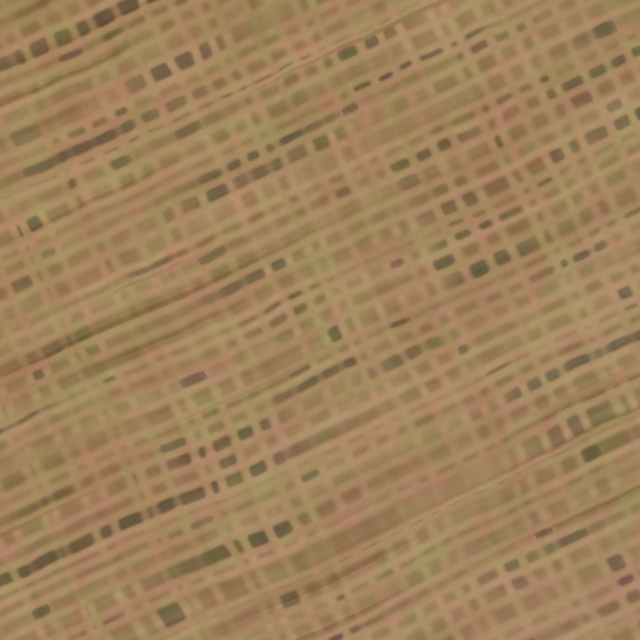
A Shadertoy shader for this texture:

```glsl
float hash(vec2 p) {
    p = fract(p * vec2(0.1031, 0.1137) + 0.37);
    p += dot(p, p.yx + 33.33);
    return fract((p.x + p.y) * p.x * 7.31);
}

float noise(vec2 p) {
    vec2 i = floor(p), f = fract(p);
    f = f * f * (3.0 - 2.0 * f);
    return mix(mix(hash(i), hash(i + vec2(1, 0)), f.x),
               mix(hash(i + vec2(0, 1)), hash(i + vec2(1, 1)), f.x), f.y);
}

float threadCentre(float i, float seed) {
    return i + 0.5 + 0.65 * (hash(vec2(i, seed)) - 0.5);
}

// Distance to the nearest thread centre, and the index of the gap
vec2 gapBetweenThreads(float x, float seed) {
    float i = floor(x);
    if (x < threadCentre(i, seed)) i -= 1.0;
    float below = x - threadCentre(i, seed);
    float above = threadCentre(i + 1.0, seed) - x;
    return vec2(min(below, above), i);
}

void mainImage(out vec4 fragColor, in vec2 fragCoord) {
    vec2 uv = fragCoord / min(iResolution.x, iResolution.y);

    // Weave axes: x runs along the rows, y across them
    float angle = radians(25.0);
    vec2 p = mat2(cos(angle), -sin(angle), sin(angle), cos(angle)) * uv + 4.0;
    vec2 warp = vec2(noise(p * 5.0), noise(p * 4.0 + 31.0)) - 0.5;
    warp += 0.3 * (vec2(noise(p * 24.0 + 7.0), noise(p * 24.0 + 57.0)) - 0.5);
    p += warp * vec2(0.022, 0.014);

    // Gaps between the threads, some rows running over several columns
    vec2 row = gapBetweenThreads(p.y * 37.0, 3.0);
    vec2 column = gapBetweenThreads(p.x * 27.0, 11.0);
    vec2 cell = vec2(column.y, row.y);
    float rowGap = smoothstep(0.04, 0.42, row.x);
    float columnGap = smoothstep(0.03, 0.34, column.x);
    float merged = smoothstep(0.45, 0.8, noise(vec2(p.x * 9.0, row.y * 3.7)));
    float gap = rowGap * mix(columnGap, 1.0, 0.75 * merged);

    // Gap darkness: soft everywhere, deep in scattered streaks
    float streak = noise(vec2(p.x * 6.5 + 19.0, row.y * 5.3));
    float depth = 0.35 + 0.45 * hash(cell + 71.0) + 0.35 * streak;
    float deep = smoothstep(0.63, 0.9, streak) * (0.5 + 0.5 * hash(cell + 23.0));
    deep = max(deep, 0.8 * smoothstep(0.9, 1.0, hash(cell + 47.0)));

    vec3 strawThread = vec3(0.665, 0.54, 0.39);
    vec3 oliveGap = vec3(0.555, 0.45, 0.305);
    vec3 shadow = vec3(0.38, 0.335, 0.25);
    vec3 color = mix(strawThread, oliveGap, clamp(gap * depth, 0.0, 1.0));
    color = mix(color, shadow, 0.85 * deep * smoothstep(0.15, 0.95, gap));

    // Fine fibres along the rows and faint ones across
    float fibre = noise(p * vec2(5.0, 95.0)) - 0.5;
    float crossFibre = noise(p * vec2(75.0, 7.0) + 13.0) - 0.5;
    color += 0.055 * fibre + 0.03 * crossFibre;

    // Long thin creases
    float crease = smoothstep(0.8, 0.97, noise(p * vec2(1.8, 62.0) + 5.0));
    color -= 0.07 * crease;

    // Pink and green mottling
    float mottle = noise(p * vec2(38.0, 52.0) + 83.0) - 0.5;
    mottle += 0.6 * (noise(p * vec2(17.0, 24.0) + 29.0) - 0.5);
    color += mottle * vec3(0.035, -0.035, 0.02);

    // Browner toward the upper left, paler toward the lower right
    float shade = uv.x - uv.y;
    color += shade * vec3(0.012, 0.012, 0.022);
    color += 0.025 * (noise(uv * 4.0 + 2.0) - 0.5);
    color += 0.012 * (noise(uv * 230.0) - 0.5);

    fragColor = vec4(color, 1.0);
}
```
